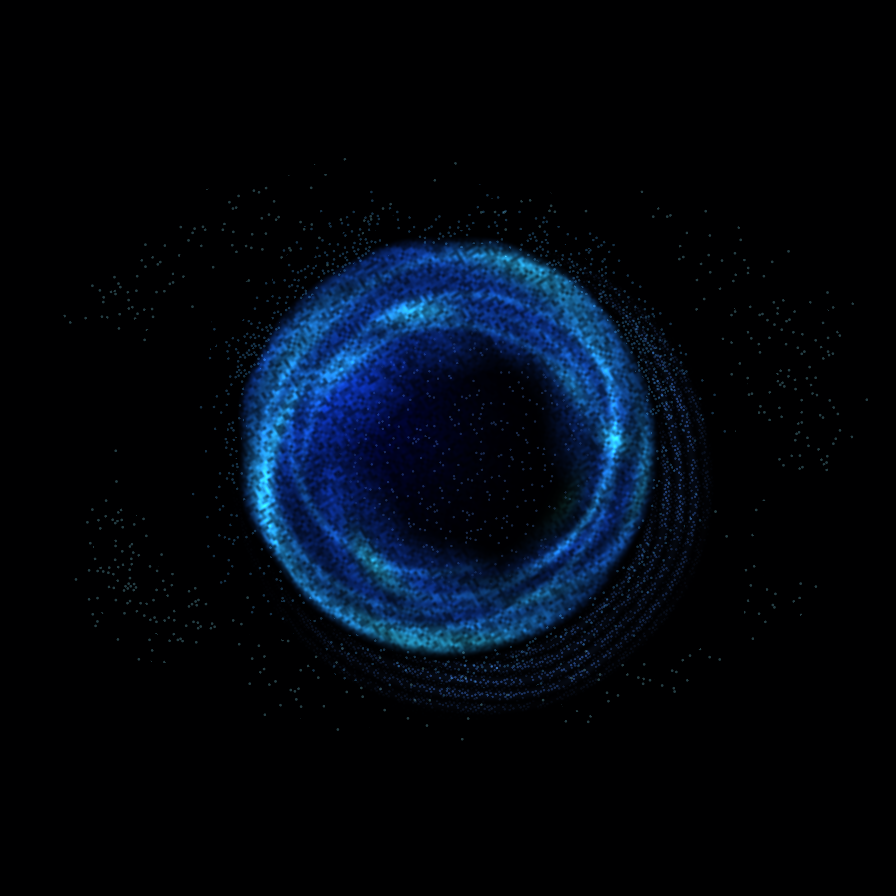
Give the GLSL for this background, as a Shadertoy shader.

```glsl
// A stippled blue ring of woven light around a dark core, with a halo of dust and stray sparks.

float hash(vec2 p) {
    vec3 q = fract(vec3(p.xyx) * 0.1031);
    q += dot(q, q.yzx + 33.33);
    return fract((q.x + q.y) * q.z);
}

float noise(vec2 p) {
    vec2 i = floor(p), f = fract(p);
    f = f * f * (3.0 - 2.0 * f);
    return mix(mix(hash(i), hash(i + vec2(1, 0)), f.x),
               mix(hash(i + vec2(0, 1)), hash(i + vec2(1, 1)), f.x), f.y);
}

vec2 rotate(vec2 p, float a) {
    return mat2(cos(a), -sin(a), sin(a), cos(a)) * p;
}

float gauss(float x, float width) {
    return exp(-x * x / (width * width));
}

// Jittered dots on a turned grid; density is the share of cells filled.
float dots(vec2 p, float cells, float density) {
    vec2 g = rotate(p, 0.55) * cells, id = floor(g);
    vec2 jitter = 0.28 + 0.44 * vec2(hash(id + 317.0), hash(id + 559.0));
    float soft = max(0.15, cells / iResolution.y * 0.5);
    float d = length(fract(g) - jitter);
    return step(hash(id + 701.0) + 0.002, density) * (1.0 - smoothstep(0.34 - soft, 0.34 + soft, d));
}

// Soft arc centred on an angle in degrees; tilt makes its radius grow with angle.
float arc(vec2 p, float degrees, float radius, float span, float width, float tilt) {
    vec2 q = rotate(p, radians(degrees));
    float a = atan(q.y, q.x);
    return gauss(a, span) * gauss(length(q) - radius - tilt * a, width);
}

// Partial off-centre circles that cross each other inside the ring.
float weave(vec2 p) {
    float sum = 0.0;
    for (int i = 0; i < 10; i++) {
        float k = float(i), turn = k * 2.4;
        vec2 q = p - 0.026 * vec2(cos(turn), sin(turn));
        float fade = smoothstep(-0.2, 1.0, cos(atan(q.y, q.x) - turn * 1.7));
        sum += fade * gauss(length(q) - 0.15 - 0.007 * k, 0.005);
    }
    return sum;
}

void mainImage(out vec4 fragColor, in vec2 fragCoord) {
    vec2 p = (fragCoord - 0.5 * iResolution.xy) / iResolution.y;
    float r = length(p);

    // Ring body, open at a core that sits slightly right of centre
    float coreDist = length(p - vec2(0.022, -0.010));
    float cloud = noise(p * 16.0) - 0.5;
    float disc = 1.0 - smoothstep(0.222, 0.238, r + 0.01 * cloud);
    float body = disc * smoothstep(0.09, 0.175, coreDist + 0.04 * cloud);
    float swirl = noise(rotate(p, r * 14.0) * 20.0);
    float threads = weave(p);
    vec3 color = vec3(0.035, 0.145, 0.42) * body * (0.35 + 0.85 * swirl + 0.25 * threads);
    color += vec3(0.025, 0.10, 0.08) * body * threads;

    // Indigo haze inside the ring, strongest on the left of the core
    color += vec3(0.0, 0.012, 0.16) * disc * gauss(length(p - vec2(-0.085, 0.03)), 0.10);

    // Inner highlights
    float glow = 1.05 * arc(p, 103.0, 0.155, 0.27, 0.013, 0.01);
    glow += 0.75 * arc(p, 143.0, 0.151, 0.26, 0.014, 0.04);
    glow += 0.95 * arc(p, 238.0, 0.154, 0.27, 0.012, 0.04);
    glow += 0.95 * arc(p, 3.0, 0.187, 0.09, 0.015, -0.05);
    glow += 0.55 * arc(p, 27.0, 0.157, 0.25, 0.012, -0.02);
    glow += 0.22 * arc(p, -24.0, 0.148, 0.30, 0.012, 0.01);
    glow += 0.45 * arc(p, -57.0, 0.195, 0.28, 0.009, 0.05);

    // Outer rim highlights
    glow += 0.90 * arc(p, 176.0, 0.193, 0.38, 0.009, 0.045);
    glow += 0.75 * arc(p, 198.0, 0.217, 0.42, 0.013, 0.0);
    glow += 0.95 * arc(p, 266.0, 0.218, 0.62, 0.016, 0.0);
    glow += 0.85 * arc(p, 66.0, 0.218, 0.34, 0.018, 0.0);
    glow += 0.60 * arc(p, 145.0, 0.205, 0.42, 0.020, 0.0);
    glow += 0.45 * arc(p, 35.0, 0.205, 0.35, 0.020, 0.0);
    glow += 0.65 * arc(p, -8.0, 0.220, 0.35, 0.009, 0.0);
    color += vec3(0.09, 0.37, 0.29) * glow * disc * (0.75 + 0.35 * swirl);

    // Irregular fine grain over the ring
    color *= 0.50 + 1.0 * noise(rotate(p, 0.55) * 270.0 + 200.0);

    // Broken dust bands, shifted to the lower right
    vec2 q = p - vec2(0.027, -0.031);
    float haloDist = length(q);
    float side = 0.15 + 0.85 * smoothstep(-0.5, 0.5, dot(normalize(q + 1e-5), vec2(0.85, -0.53)));
    float bands = 0.55 + 0.45 * sin(haloDist * 400.0 + 5.0 * noise(p * 8.0));
    float halo = side * bands * smoothstep(0.233, 0.249, r) * (1.0 - smoothstep(0.245, 0.275, haloDist));
    halo *= 0.55 + 0.7 * noise(p * 20.0 + 30.0);
    color += vec3(0.09, 0.17, 0.32) * halo * (0.2 + 1.1 * dots(p, 250.0, 0.65));

    // Loose grains around the rim, thickest at the upper corners
    float corners = 0.35 + 0.65 * smoothstep(-0.01, 0.02, p.y * abs(p.x));
    float fringe = smoothstep(0.222, 0.238, r) * gauss(r - 0.235, 0.034) * noise(p * 18.0) * corners;
    color += vec3(0.08, 0.19, 0.27) * dots(p + 3.0, 240.0, 0.75 * fringe);

    // Stray sparks in an oval belt, and faint specks in the core
    float belt = gauss(length(p * vec2(1.0, 1.45)) - 0.41, 0.055) * (0.25 + 2.0 * abs(p.x));
    float patches = smoothstep(0.35, 0.85, noise(p * 11.0 + 4.0));
    color += vec3(0.14, 0.24, 0.26) * dots(p + 5.0, 230.0, 0.13 * belt * patches);
    float core = 1.0 - smoothstep(0.10, 0.16, coreDist);
    color += vec3(0.09, 0.15, 0.25) * core * dots(p + 7.0, 256.0, 0.09);

    fragColor = vec4(color + vec3(0.0, 0.0, 0.004), 1.0);
}
```
